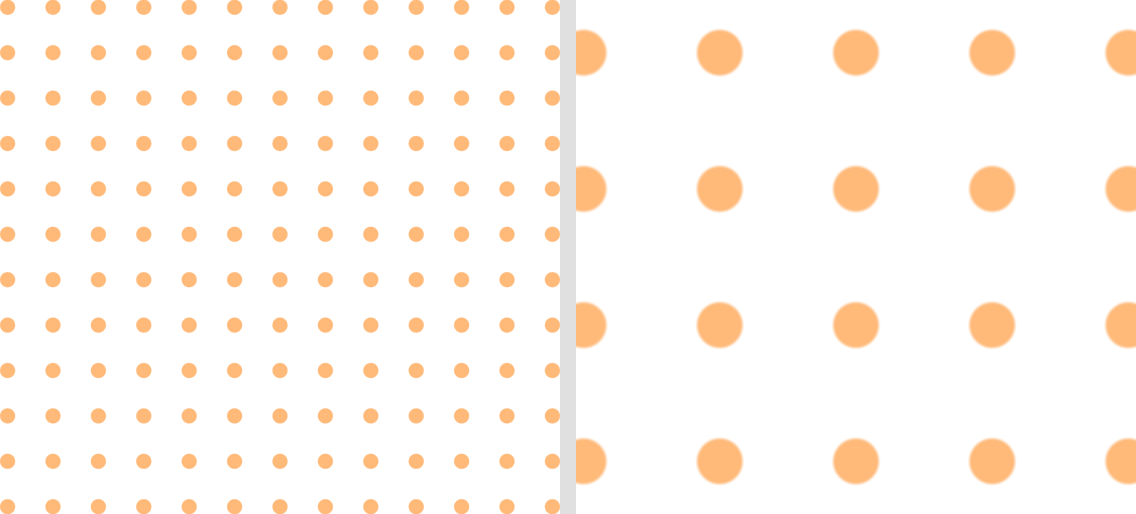
Left, the full canvas; right, a detail of the centre.
A Shadertoy shader for this pattern:

```glsl
// Draws a regular grid of soft orange dots, 13 across and 12 down, on white.

const vec3 PAPER = vec3(1.0);
const vec3 ORANGE = vec3(1.0, 0.73, 0.48);
const vec2 DOT_COUNT = vec2(13.0, 12.0);
const float DOT_RADIUS = 0.01355;   // in canvas widths
const float EDGE_SOFTNESS = 0.0014; // half width of the blurred rim

// Offset from the nearest dot centre, for a grid centred on the origin.
vec2 nearestDotOffset(vec2 p, float spacing, vec2 count) {
    vec2 firstDot = -0.5 * (count - 1.0) * spacing;
    vec2 cell = clamp(round((p - firstDot) / spacing), vec2(0.0), count - 1.0);
    return p - firstDot - cell * spacing;
}

// Coverage of a disc with a smooth rim.
float discMask(vec2 offset, float radius, float softness) {
    return 1.0 - smoothstep(-softness, softness, length(offset) - radius);
}

void mainImage(out vec4 fragColor, in vec2 fragCoord) {
    // Centred coordinates, one unit per canvas width
    vec2 p = (fragCoord - 0.5 * iResolution.xy) / iResolution.x;

    // The outer columns touch the left and right edges
    float spacing = (1.0 - 2.0 * DOT_RADIUS) / (DOT_COUNT.x - 1.0);
    vec2 offset = nearestDotOffset(p, spacing, DOT_COUNT);

    float softness = max(EDGE_SOFTNESS, 0.7 / iResolution.x);
    float dots = discMask(offset, DOT_RADIUS, softness);
    fragColor = vec4(mix(PAPER, ORANGE, dots), 1.0);
}
```
